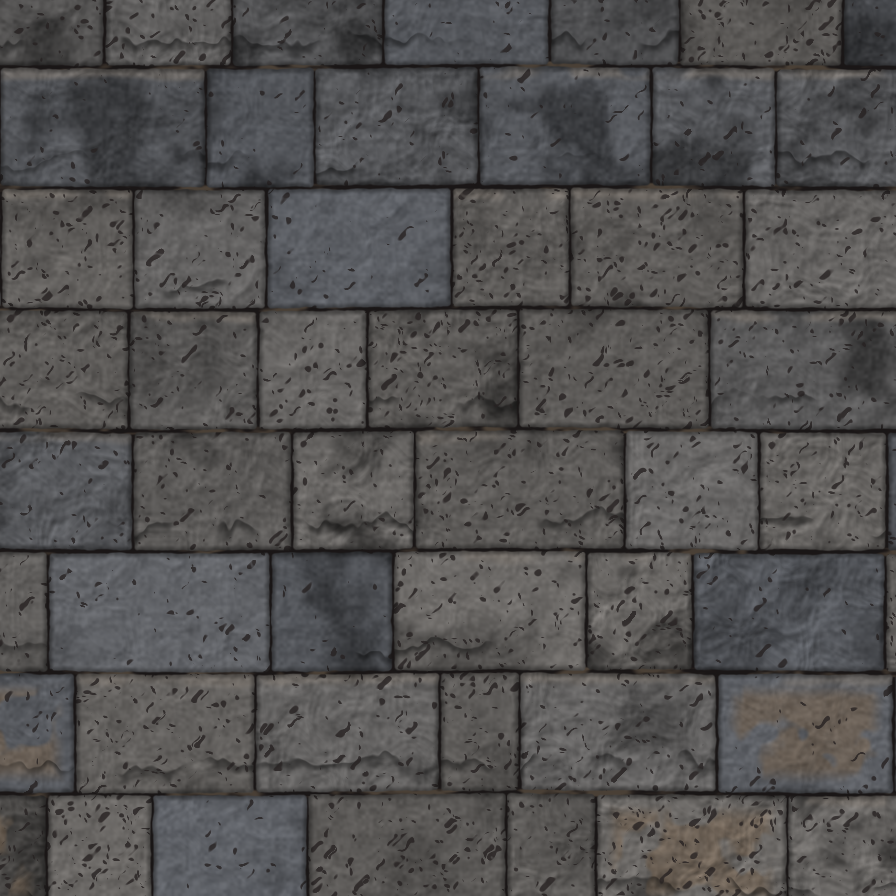
Give the GLSL for this texture, as a WebGL 2 fragment shader.

```glsl
#version 300 es
precision highp float;
// Weathered wall of rough grey basalt blocks in eight courses with thin dark joints.

uniform vec2 u_resolution;
out vec4 outColor;

const float COURSE_HEIGHT = 0.1352;
const float COURSE_START = 0.1146;   // lowest full bed joint
const float BLOCK_WIDTH = 0.168;     // mean width
const float WIDTH_JITTER = 0.68;     // 0 = equal blocks, below 1
const float JOINT_HALF = 0.0014;
const float CORNER_RADIUS = 0.004;
const float EDGE_WEAR = 0.0034;
const float RELIEF = 0.50;
const float GRAIN = 0.085;
const float PIT_SCALE = 105.0;
const vec3 COOL_STONE = vec3(0.335, 0.345, 0.365);
const vec3 WARM_STONE = vec3(0.385, 0.375, 0.365);
const vec3 PALE_DUST = vec3(0.47, 0.445, 0.42);
const vec3 TAN_PATCH = vec3(0.43, 0.375, 0.32);
const vec3 JOINT_DARK = vec3(0.10, 0.085, 0.085);
const vec3 JOINT_EARTH = vec3(0.29, 0.25, 0.21);
const vec3 PIT_DARK = vec3(0.15, 0.13, 0.13);

vec2 hash2(vec2 p) {
  vec3 q = fract(p.xyx * vec3(0.1031, 0.1030, 0.0973));
  q += dot(q, q.yzx + 33.33);
  return fract((q.xx + q.yz) * q.zy);
}

float valueNoise(vec2 p) {
  vec2 i = floor(p), f = fract(p);
  f = f * f * (3.0 - 2.0 * f);
  vec2 e = vec2(0.0, 1.0);
  return mix(mix(hash2(i).x, hash2(i + e.yx).x, f.x),
             mix(hash2(i + e).x, hash2(i + e.yy).x, f.x), f.y);
}

float layeredNoise(vec2 p) {
  return 0.55 * valueNoise(p) + 0.3 * valueNoise(p * 2.3 + 11.0) + 0.15 * valueNoise(p * 5.1 + 23.0);
}

// Cellular noise: distance to the nearest point and that point's random value.
vec2 cellular(vec2 p) {
  vec2 cell = floor(p), best = vec2(9.0, 0.0);
  for (int j = -1; j <= 1; j++)
    for (int i = -1; i <= 1; i++) {
      vec2 c = cell + vec2(i, j);
      float d = length(c + 0.15 + 0.7 * hash2(c) - p);
      if (d < best.x) best = vec2(d, hash2(c + 57.0).y);
    }
  return best;
}

// Hewn surface: broad scallops under finer chips.
float reliefHeight(vec2 p) {
  vec2 q = p + 0.025 * vec2(valueNoise(p * 30.0), valueNoise(p * 30.0 + 40.0));
  return 0.55 * cellular(q * 15.0).x + 0.28 * cellular(q * 41.0).x + 0.13 * cellular(q * 97.0).x;
}

float upright(float i, float course) {
  float jitter = (hash2(vec2(i + 40.0, course * 7.0 + 90.0)).x - 0.5) * WIDTH_JITTER;
  float shift = hash2(vec2(course + 20.0, 3.0)).y;
  return (i + 0.5 + jitter + shift) * BLOCK_WIDTH;
}

float roundBox(vec2 p, vec2 halfSize, float r) {
  vec2 q = abs(p) - halfSize + r;
  return length(max(q, 0.0)) + min(max(q.x, q.y), 0.0) - r;
}

void main() {
  vec2 p = gl_FragCoord.xy / u_resolution.y;
  float soft = max(1.0 / u_resolution.y, 0.0012);

  // Course and block under this point.
  float level = (p.y - COURSE_START + 0.0012 * sin(p.x * 8.0)) / COURSE_HEIGHT;
  float course = floor(level);
  float shift = hash2(vec2(course + 20.0, 3.0)).y;
  float slot = floor(p.x / BLOCK_WIDTH - shift);
  if (p.x < upright(slot, course)) slot -= 1.0;
  float left = upright(slot, course), right = upright(slot + 1.0, course);
  vec2 id = vec2(slot + 31.0, course * 5.0 + 61.0);
  vec2 tone = hash2(id), wear = hash2(id + 113.0), marks = hash2(id + 271.0);
  vec2 local = vec2(p.x - left, fract(level) * COURSE_HEIGHT);
  vec2 size = vec2(right - left, COURSE_HEIGHT);
  vec2 s = p + id * 0.37;

  // Block outline with ragged arrises and uneven height.
  float d = roundBox(local - 0.5 * size, 0.5 * size - JOINT_HALF - vec2(0.0, 0.0012 * wear.x), CORNER_RADIUS);
  d += EDGE_WEAR * (layeredNoise(s * 55.0) - 0.52);

  // Stone colour, large stains and grain.
  float stain = layeredNoise(s * 13.0);
  vec3 color = mix(COOL_STONE, WARM_STONE, smoothstep(0.15, 0.85, tone.x));
  color *= 0.93 + 0.19 * tone.y - 0.07 * smoothstep(0.45, 1.0, p.y);
  color *= 1.0 - 0.30 * smoothstep(0.50, 0.78, stain) * (0.4 + wear.y);

  // Pale dust along some top edges, tan bare patches low on the wall.
  float fromTop = size.y - local.y;
  float dust = step(0.62, marks.x) * (1.0 - smoothstep(0.009, 0.018, fromTop + 0.014 * (stain - 0.5)));
  color = mix(color, PALE_DUST, 0.65 * dust * smoothstep(0.25, 0.5, valueNoise(s * 24.0)));
  float inner = smoothstep(0.008, 0.030, -d);
  float bare = step(course, 0.5) * step(0.62, marks.y) * inner;
  color = mix(color, TAN_PATCH, 0.75 * bare * smoothstep(0.40, 0.50, layeredNoise(s * 17.0 + 5.0)));

  // Light from the upper left on the relief.
  float slope = reliefHeight(s) - reliefHeight(s + vec2(-0.0022, 0.0040));
  color *= 1.0 + RELIEF * (0.65 + 0.9 * wear.x) * clamp(2.0 * slope, -0.45, 0.35);
  color += GRAIN * (0.6 * valueNoise(s * 240.0) + 0.4 * valueNoise(s * 120.0) - 0.5);

  // Broken ledge near the foot of chipped blocks.
  float ledge = local.y - 0.008 - 0.045 * layeredNoise(s * vec2(26.0, 12.0));
  float chip = smoothstep(-0.012, 0.0, ledge) * (1.0 - smoothstep(0.0, 0.003, ledge));
  color *= 1.0 - 0.38 * chip * step(0.35, wear.y) * smoothstep(0.40, 0.62, valueNoise(s * 19.0 + 9.0));

  // Gas pits, denser on some blocks.
  vec2 pit = cellular(s * PIT_SCALE + 2.0 * valueNoise(s * 80.0));
  float density = mix(0.10, 0.50, tone.x * tone.x);
  float radius = 0.40 * (1.0 - pit.y / density);
  float hole = 1.0 - smoothstep(radius - 0.10, radius + 0.10, pit.x);
  color = mix(color, PIT_DARK, 0.80 * hole * step(pit.y, density));

  // Shaded arris, then the joint with earth in parts of the beds.
  color *= 1.0 - 0.32 * smoothstep(-0.007, 0.0, d);
  float bed = 1.0 - smoothstep(0.003, 0.006, min(local.y, fromTop));
  float earth = bed * smoothstep(0.50, 0.72, layeredNoise(p * vec2(22.0, 60.0)));
  vec3 joint = mix(JOINT_DARK, JOINT_EARTH, earth);
  color = mix(color, joint, smoothstep(-soft, soft, d));

  outColor = vec4(clamp(color, 0.0, 1.0), 1.0);
}
```
